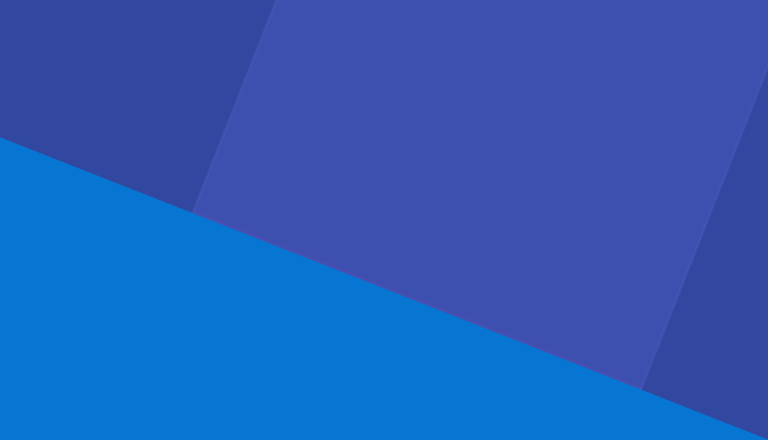
Reproduce this background procedurally as a WebGL 2 fragment shader.

```glsl
#version 300 es
precision highp float;
// Flat tilted background: a blue wedge below a pale indigo panel on dark indigo.
uniform vec2 u_resolution;
out vec4 fragColor;

// Antialiased step: 0 below the edge, 1 above it, one pixel wide.
float softStep(float distanceToEdge, float pixel) {
    return clamp(distanceToEdge / pixel + 0.5, 0.0, 1.0);
}

// Soft thin line centred on an edge.
float hairline(float distanceToEdge, float width) {
    return exp(-distanceToEdge * distanceToEdge / (width * width));
}

void main() {
    float pixel = 1.0 / u_resolution.y;
    vec2 p = gl_FragCoord.xy * pixel;

    // Tilted frame: x runs down the wedge edge, y rises away from it.
    vec2 slopeDir = normalize(vec2(1.0, -0.3936));
    vec2 fromCorner = p - vec2(0.0, 0.688);
    float along = dot(fromCorner, slopeDir);
    float above = dot(fromCorner, vec2(-slopeDir.y, slopeDir.x));

    vec3 darkIndigo = vec3(0.196, 0.282, 0.627);
    vec3 paleIndigo = vec3(0.239, 0.314, 0.686);
    vec3 blue = vec3(0.024, 0.463, 0.824);

    // Panel standing square on the wedge, with faint lit sides.
    float panelSide = 0.548 - abs(along - 1.018);
    float panel = softStep(panelSide, pixel);
    vec3 color = mix(darkIndigo, paleIndigo, panel);
    color += vec3(0.025, 0.025, 0.03) * hairline(panelSide, 0.003);

    // Violet rim where the panel meets the wedge.
    color += vec3(0.05, -0.01, 0.01) * panel * hairline(above - 0.003, 0.003);

    color = mix(blue, color, softStep(above, pixel));
    fragColor = vec4(color, 1.0);
}
```
